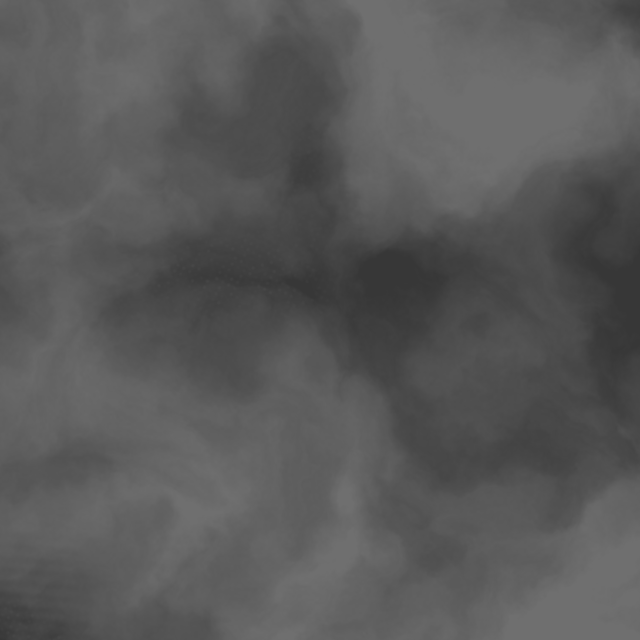
Write a WebGL 1 fragment shader that draws this texture.

```glsl
precision highp float;

uniform vec2 u_resolution;

const float BASE_GREY = 0.358;
const float DARKEST = 0.215;
const float BRIGHTEST = 0.435;

float hash(vec2 p) {
  vec3 q = fract(p.xyx * vec3(0.1031, 0.1030, 0.0973));
  q += dot(q, q.yzx + 33.33);
  return fract((q.x + q.y) * q.z);
}

float valueNoise(vec2 p) {
  vec2 cell = floor(p);
  vec2 f = fract(p);
  vec2 s = f * f * f * (f * (f * 6.0 - 15.0) + 10.0);
  float low = mix(hash(cell), hash(cell + vec2(1.0, 0.0)), s.x);
  float high = mix(hash(cell + vec2(0.0, 1.0)), hash(cell + vec2(1.0, 1.0)), s.x);
  return mix(low, high, s.y);
}

mat2 rotation(float angle) {
  float c = cos(angle);
  float s = sin(angle);
  return mat2(c, s, -s, c);
}

// Rotated octaves, normalised to 0..1
float fbm(vec2 p, float gain) {
  mat2 turn = rotation(0.65);
  float sum = 0.0;
  float total = 0.0;
  float amplitude = 1.0;
  for (int i = 0; i < 7; i++) {
    sum += amplitude * valueNoise(p);
    total += amplitude;
    p = turn * p * 2.03 + vec2(17.3, 9.1);
    amplitude *= gain;
  }
  return sum / total;
}

// Cloud density folded by a slow warp, which draws out the wisps
float smoke(vec2 p) {
  vec2 warp = vec2(fbm(p * 1.3 + 4.7, 0.5), fbm(p * 1.3 + 21.4, 0.5)) - 0.5;
  return fbm(p + warp * 1.1, 0.49);
}

float bell(float x, float width) {
  return exp(-x * x / (width * width));
}

// Broad shadows: a sagging band, the left edge and the lower left corner
float shadow(vec2 uv, float sway) {
  float bandCentre = 0.63 - 0.08 * uv.x + 0.22 * sway;
  float band = bell(uv.y - bandCentre, 0.13);
  float leftEdge = 1.0 - smoothstep(0.0, 0.35, uv.x);
  float rightEdge = smoothstep(0.9, 1.05, uv.x + 0.2 * sway);
  float corner = bell(length(uv), 0.17);
  return 0.07 * band + 0.02 * leftEdge + 0.025 * rightEdge + 0.06 * corner;
}

// Fine slanted lattice of soft specks of varying strength
float specks(vec2 uv) {
  vec2 p = rotation(0.5) * uv * 95.0;
  vec2 offset = fract(p) - 0.5;
  float dotShape = 1.0 - smoothstep(0.05, 0.4, length(offset));
  return dotShape * hash(floor(p));
}

float ripples(vec2 uv) {
  return 0.5 + 0.5 * sin((uv.y + 0.08 * uv.x) * 330.0);
}

void main() {
  vec2 uv = gl_FragCoord.xy / u_resolution;

  float sway = fbm(uv * 2.6 + 31.0, 0.5) - 0.5;
  float density = smoke(uv * 3.4 + vec2(2.6, 7.2));
  float grey = BASE_GREY + 0.36 * (density - 0.5) - shadow(uv, sway);

  // Faint texture shows only through the thin, dark smoke
  float thin = 1.0 - smoothstep(0.24, 0.31, grey);
  float leftSide = 1.0 - smoothstep(0.4, 0.6, uv.x);
  grey += 0.022 * thin * leftSide * specks(uv);
  grey += 0.014 * bell(length(uv - vec2(0.03, 0.06)), 0.1) * ripples(uv);
  grey += 0.006 * (valueNoise(uv * 190.0) - 0.5);

  grey = clamp(grey, DARKEST, BRIGHTEST);
  gl_FragColor = vec4(vec3(grey), 1.0);
}
```
